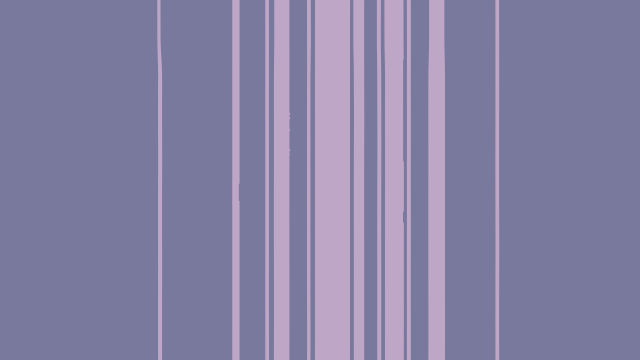
A WebGL 2 fragment shader for this pattern:

```glsl
#version 300 es
precision highp float;

uniform vec2 u_resolution;
out vec4 fragColor;

float hashSlope(float cell) {
    return fract(sin(cell * 127.1) * 4375.85) * 2.0 - 1.0;
}

// One-dimensional gradient noise
float gradientNoise(float t) {
    float cell = floor(t);
    float f = t - cell;
    float fade = f * f * f * (f * (f * 6.0 - 15.0) + 10.0);
    return mix(hashSlope(cell) * f, hashSlope(cell + 1.0) * (f - 1.0), fade);
}

// Smoothed interval, soft over one pixel
float slab(float v, float lo, float hi, float pixel) {
    return clamp((v - lo) / pixel + 0.5, 0.0, 1.0)
         * clamp((hi - v) / pixel + 0.5, 0.0, 1.0);
}

float box(vec2 p, vec2 lo, vec2 hi, vec2 pixel) {
    return slab(p.x, lo.x, hi.x, pixel.x) * slab(p.y, lo.y, hi.y, pixel.y);
}

// Left edge, right edge, and the drift of each edge near the top
const vec4 stripes[12] = vec4[12](
    vec4(0.2470, 0.2533, -0.0012, -0.0025),
    vec4(0.3629, 0.3743, 0.0, 0.0),
    vec4(0.4145, 0.4203, 0.0, 0.0),
    vec4(0.4280, 0.4522, 0.0005, 0.0),
    vec4(0.4797, 0.4850, 0.0, 0.0007),
    vec4(0.4922, 0.5469, 0.0, 0.0),
    vec4(0.5529, 0.5690, -0.0008, 0.0),
    vec4(0.5895, 0.5957, -0.0006, -0.0006),
    vec4(0.6016, 0.6310, -0.0009, -0.0005),
    vec4(0.6358, 0.6419, 0.0, 0.0),
    vec4(0.6693, 0.6953, 0.0012, -0.0010),
    vec4(0.7741, 0.7799, 0.0, 0.0)
);

void main() {
    vec2 pixel = 1.0 / u_resolution;
    vec2 uv = gl_FragCoord.xy * pixel;

    // Vertical stripes with slightly drifting edges
    float drift = smoothstep(0.78, 0.90, uv.y);
    float cover = 0.0;
    for (int i = 0; i < 12; i++) {
        float wobble = 0.0004 * gradientNoise(uv.y * 4.0 + float(i) * 17.3);
        vec2 edges = stripes[i].xy + stripes[i].zw * drift + wobble;
        cover = max(cover, slab(uv.x, edges.x, edges.y, pixel.x));
    }

    // Shallow notches in the right edges
    float notch = box(uv, vec2(0.3732, 0.442), vec2(0.3760, 0.490), pixel);
    notch = max(notch, box(uv, vec2(0.6297, 0.382), vec2(0.6325, 0.412), pixel));
    notch = max(notch, box(uv, vec2(0.6300, 0.552), vec2(0.6325, 0.835), pixel));
    cover *= 1.0 - notch;

    // Broken specks beside one wide stripe
    float specks = smoothstep(0.05, 0.15, gradientNoise(uv.y * 90.0));
    cover = max(cover, specks * box(uv, vec2(0.4515, 0.57), vec2(0.4533, 0.69), pixel));

    vec3 slate = vec3(0.475, 0.475, 0.616);
    vec3 lilac = vec3(0.745, 0.651, 0.780);
    fragColor = vec4(mix(slate, lilac, cover), 1.0);
}
```
